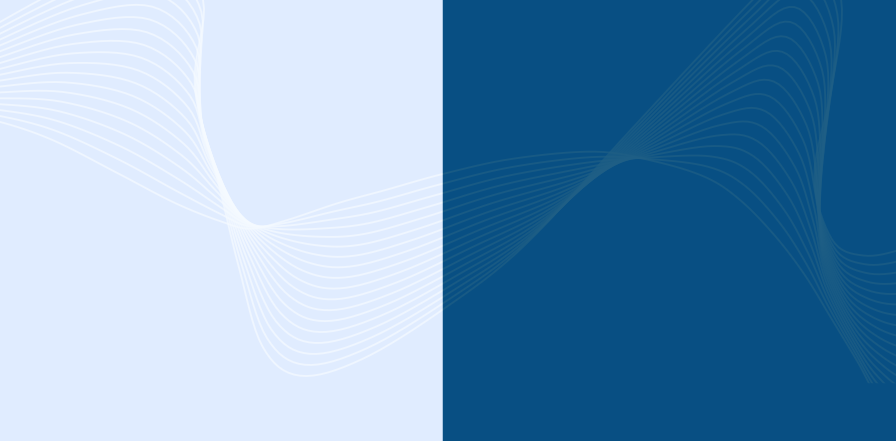
Reproduce this background procedurally as a Shadertoy shader.

```glsl
// Two flat panels, light and dark, crossed by a ribbon of fine wavy lines.
// Each line blends two guide splines; its Catmull-Rom spans are drawn as
// cubic Beziers, with distances measured to short chords.

const float GRID_HEIGHT = 384.0;   // layout units per canvas height
const float DIVIDER_X = 379.5;     // border between the panels
const float PANEL_END = 378.0;     // lower edge of the panels, measured down
const float RIBBON_END = 328.5;    // lower edge of the ribbon
const float HALF_WIDTH = 0.8;
const int LINES = 18;
const int CHORDS = 8;
const int KNOTS = 23;

const vec3 LIGHT_PANEL = vec3(0.88, 0.925, 1.0);
const vec3 DARK_PANEL = vec3(0.03, 0.31, 0.515);
const vec3 LIGHT_INK = vec3(0.96, 0.98, 1.0);
const vec3 DARK_INK = vec3(0.12, 0.37, 0.52);

// Guide splines, x to the right and y down from the top left
const vec2 SHALLOW[KNOTS] = vec2[KNOTS](
    vec2(-40, 98), vec2(-2, 104), vec2(45, 120), vec2(100, 148),
    vec2(150, 174), vec2(190, 190), vec2(215, 196), vec2(245, 189),
    vec2(290, 174), vec2(330, 163), vec2(380, 149), vec2(440, 136),
    vec2(510, 130), vec2(560, 138), vec2(605, 152), vec2(635, 172),
    vec2(665, 203), vec2(690, 236), vec2(712, 272), vec2(735, 310),
    vec2(755, 345), vec2(785, 375), vec2(830, 380));
const vec2 STEEP[KNOTS] = vec2[KNOTS](
    vec2(-40, 45), vec2(-2, 20), vec2(75, -20), vec2(140, -38),
    vec2(174, 0), vec2(167, 75), vec2(188, 160), vec2(205, 230),
    vec2(225, 297), vec2(257, 322), vec2(310, 308), vec2(380, 265),
    vec2(450, 210), vec2(540, 112), vec2(645, 0), vec2(695, -45),
    vec2(721, 0), vec2(713, 75), vec2(698, 150), vec2(713, 205),
    vec2(740, 219), vec2(775, 213), vec2(820, 195));

vec2 knot(int i, float blend) {
    return mix(SHALLOW[i], STEEP[i], blend);
}

float segmentDistance(vec2 p, vec2 a, vec2 b) {
    vec2 ab = b - a;
    float t = clamp(dot(p - a, ab) / max(dot(ab, ab), 1e-4), 0.0, 1.0);
    return length(p - a - ab * t);
}

vec2 bezier(vec2 a, vec2 b, vec2 c, vec2 d, float t) {
    float s = 1.0 - t;
    return s * s * (s * a + 3.0 * t * b) + t * t * (3.0 * s * c + t * d);
}

float bezierDistance(vec2 p, vec2 a, vec2 b, vec2 c, vec2 d) {
    float nearest = 1e4;
    vec2 from = a;
    for (int i = 1; i <= CHORDS; i++) {
        vec2 to = bezier(a, b, c, d, float(i) / float(CHORDS));
        nearest = min(nearest, segmentDistance(p, from, to));
        from = to;
    }
    return nearest;
}

// Distance to one ribbon line, skipping spans whose hull lies beyond reach
float lineDistance(vec2 p, float blend, float reach) {
    float nearest = 1e4;
    vec2 before = knot(0, blend);
    vec2 a = knot(1, blend);
    vec2 d = knot(2, blend);
    for (int i = 3; i < KNOTS; i++) {
        vec2 after = knot(i, blend);
        vec2 b = a + (d - before) / 6.0;
        vec2 c = d - (after - a) / 6.0;
        vec2 low = min(min(a, b), min(c, d)) - reach;
        vec2 high = max(max(a, b), max(c, d)) + reach;
        if (all(greaterThan(p, low)) && all(lessThan(p, high))) {
            nearest = min(nearest, bezierDistance(p, a, b, c, d));
        }
        before = a;
        a = d;
        d = after;
    }
    return nearest;
}

// Smooth step one pixel wide, rising where the signed value is positive
float edge(float signedValue, float pixel) {
    return clamp(signedValue / pixel + 0.5, 0.0, 1.0);
}

// Ink coverage of the whole ribbon, layered line by line
float ribbon(vec2 p, float pixel, float opacity) {
    float clear = 1.0;
    for (int i = 0; i < LINES; i++) {
        float blend = float(i) / float(LINES - 1);
        float gap = lineDistance(p, blend, HALF_WIDTH + pixel);
        clear *= 1.0 - opacity * edge(HALF_WIDTH - gap, pixel);
    }
    return (1.0 - clear) * edge(RIBBON_END - p.y, pixel);
}

void mainImage(out vec4 fragColor, in vec2 fragCoord) {
    float pixel = GRID_HEIGHT / iResolution.y;
    vec2 p = vec2(fragCoord.x, iResolution.y - fragCoord.y) * pixel;

    // Panels and the ink that belongs to each
    float dark = edge(p.x - DIVIDER_X, pixel);
    vec3 panel = mix(LIGHT_PANEL, DARK_PANEL, dark);
    vec3 ink = mix(LIGHT_INK, DARK_INK, dark);

    // Ribbon, then the white strip along the bottom
    vec3 color = mix(panel, ink, ribbon(p, pixel, 0.7));
    color = mix(color, vec3(1.0), edge(p.y - PANEL_END, pixel));
    fragColor = vec4(color, 1.0);
}
```
